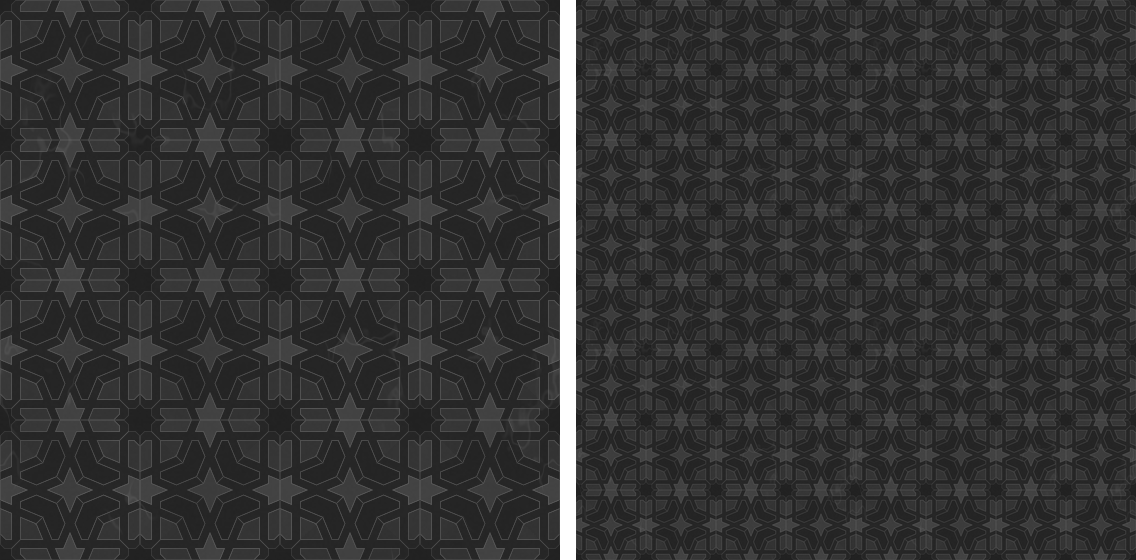
Left, the tile; right, the same tile 2 across and 2 down.
Write a three.js fragment shader that draws this pattern.

```glsl
// Dark geometric inlay: eight-, six- and four-pointed stars set in straps with pale hairlines.
varying vec2 vUv;

#define REPEATS 4.0        // cells across and up
#define CELL 288.0         // design units per cell
#define SOFT 2.2           // edge softness, design units
#define LINE_WIDTH 1.15    // hairline width, design units
#define LINE_TONE 0.44
#define STRAP_TONE 0.150
#define HOLLOW_TONE 0.143
#define CORE_TONE 0.132
#define PANEL_TONE 0.208
#define STAR_TONE 0.258
#define VEIN_GAIN 0.045

// Normals of the slanted edges, 22.5 degrees off the axis
const vec2 RISE = vec2(0.924, 0.383);
const vec2 FALL = vec2(0.924, -0.383);

float hash(vec2 p) {
  vec3 q = fract(vec3(p.xyx) * 0.1031);
  q += dot(q, q.yzx + 33.33);
  return fract((q.x + q.y) * q.z);
}

// Value noise that wraps after "period" lattice steps
float noise(vec2 uv, vec2 period, float seed) {
  vec2 p = uv * period;
  vec2 i = floor(p), f = fract(p);
  f = f * f * (3.0 - 2.0 * f);
  vec2 a = mod(i, period) + seed, b = mod(i + 1.0, period) + seed;
  return mix(mix(hash(a), hash(vec2(b.x, a.y)), f.x),
             mix(hash(vec2(a.x, b.y)), hash(b), f.x), f.y);
}

float fbm(vec2 uv, vec2 period, float seed) {
  float sum = 0.0, gain = 0.53;
  for (int i = 0; i < 4; i++) {
    sum += gain * noise(uv, period, seed);
    period *= 2.0;
    seed += 17.0;
    gain *= 0.5;
  }
  return sum;
}

float fill(float d) {
  return smoothstep(0.5 * SOFT, -0.5 * SOFT, d);
}

// Box-filtered coverage of a hairline at distance d
float hairline(float d) {
  float cover = (0.5 * (LINE_WIDTH + SOFT) - abs(d)) / SOFT;
  return clamp(cover, 0.0, min(1.0, LINE_WIDTH / SOFT));
}

// Hairline along the cell diagonal between two positions
float joint(float across, float along, float from, float to) {
  return hairline(max(across, max(from - along, along - to)));
}

void main() {
  // Fold each cell into one eighth: 0 <= p.y <= p.x <= CELL / 2
  vec2 grid = vUv * REPEATS + 0.5;
  vec2 id = mod(floor(grid), REPEATS);
  vec2 local = (fract(grid) - 0.5) * CELL;
  vec2 p = abs(local);
  float upright = step(p.x, p.y);
  p = vec2(max(p.x, p.y), min(p.x, p.y));
  vec2 r = 0.5 * CELL - p;

  // Signed distances of the inlaid pieces
  float core = min(p.x - 24.0, (p.x + p.y - 33.0) * 0.7071);
  float kite = max(42.0 - p.y, dot(p - vec2(88.0, 42.0), RISE));
  float hollow = max(max(42.0 - p.y, -dot(p - vec2(107.0, 42.0), RISE)),
                     max(dot(p - vec2(134.0, 74.0), RISE), dot(p - vec2(120.0, 42.0), FALL)));
  float notch = max(42.0 - p.x, (54.0 - p.x - p.y) * 0.7071);
  float chevron = max(max(p.y - 24.0, notch), dot(p - vec2(106.0, 0.0), RISE));
  float sixStar = max(-dot(p - vec2(124.0, 0.0), RISE),
                      min(p.y - 24.0, -dot(p - vec2(144.0, 56.0), FALL)));
  float fourStar = dot(r - vec2(0.0, 46.0), RISE);

  // Stone tones, varied slightly from piece to piece
  vec2 side = step(0.0, local);
  float vary = (hash(id * 7.0 + side * 3.0 + upright * 41.0) - 0.5) * 0.014;
  float halfShade = mix(side.x, 1.0 - side.y, 1.0 - upright) * 0.014 - 0.004;
  float tone = STRAP_TONE;
  tone = mix(tone, HOLLOW_TONE, fill(hollow));
  tone = mix(tone, CORE_TONE, fill(core));
  tone = mix(tone, PANEL_TONE - 0.006 + vary, fill(kite));
  tone = mix(tone, PANEL_TONE + halfShade + vary, fill(chevron));
  tone = mix(tone, STAR_TONE, fill(sixStar));
  tone = mix(tone, STAR_TONE - 0.022, fill(fourStar));

  // Clouding, sparse veins and fine grain
  float cloud = fbm(vUv, vec2(9.0), 3.0);
  float ridge = abs(fbm(vUv, vec2(11.0, 7.0), 60.0) - 0.5);
  float patches = smoothstep(0.58, 0.82, noise(vUv, vec2(13.0), 120.0));
  tone *= 1.0 + 0.07 * (cloud - 0.5);
  tone += VEIN_GAIN * patches * smoothstep(0.022, 0.0, ridge);
  tone += 0.008 * (noise(vUv, vec2(256.0), 200.0) - 0.5);

  // Outlines, centre seams and diagonal joints
  float outline = max(max(hairline(kite), hairline(hollow)), max(hairline(chevron), hairline(sixStar)));
  outline = max(outline, max(hairline(fourStar), 0.55 * hairline(core)));
  outline = max(outline, hairline(max(p.y, 32.0 - p.x)));
  float across = (p.x - p.y) * 0.7071, along = 0.5 * (p.x + p.y);
  outline = max(outline, joint(across, along, 24.0, 42.0));
  outline = max(outline, joint(across, along, 74.0, 88.0));
  outline = max(outline, joint(across, along, 116.0, 130.0));
  tone = mix(tone, LINE_TONE, outline * (0.65 + 0.5 * cloud));

  gl_FragColor = vec4(vec3(tone), 1.0);
}
```
